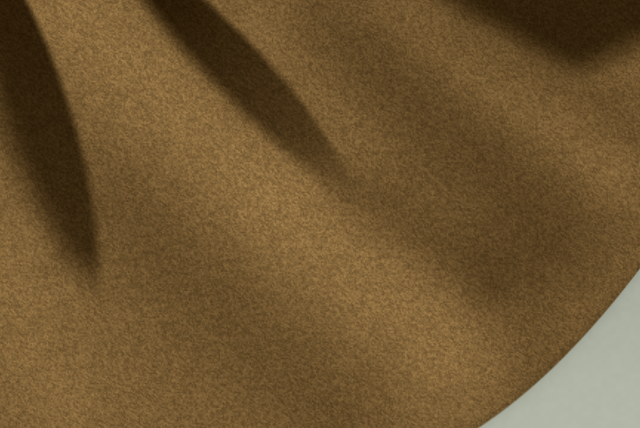
A Shadertoy shader for this texture:

```glsl
// Draped tan wool cloth with soft diagonal folds, its curved hem resting on pale paper.

const float BASE_TONE = 0.46;
const float CREST_LIGHT = 0.075;
const float FOLD_DARK = 0.17;
const float GRAIN_SCALE = 170.0;
const float GRAIN_DEPTH = 0.46;
const float HEM_SOFTNESS = 0.003;
const vec3 PAPER = vec3(0.68, 0.70, 0.64);

float hash(vec2 p) {
    vec3 q = fract(vec3(p.xyx) * 0.1031);
    q += dot(q, q.yzx + 33.33);
    return fract((q.x + q.y) * q.z);
}

float noise(vec2 p) {
    vec2 i = floor(p), f = fract(p);
    f = f * f * (3.0 - 2.0 * f);
    return mix(mix(hash(i), hash(i + vec2(1, 0)), f.x),
               mix(hash(i + vec2(0, 1)), hash(i + vec2(1, 1)), f.x), f.y);
}

// Gaussian glow around a segment, used for broad lights and shades.
float band(vec2 p, vec2 a, vec2 b, float width) {
    vec2 ab = b - a;
    float along = clamp(dot(p - a, ab) / dot(ab, ab), 0.0, 1.0);
    vec2 d = (p - a - ab * along) / width;
    return exp(-dot(d, d));
}

// One at x below the edge, zero above it.
float below(float edge, float softness, float x) {
    return 1.0 - smoothstep(edge - softness, edge + softness, x);
}

// Narrow pocket at the left, closing to a point.
float leftFold(vec2 p) {
    float sharpEdge = 0.06 + 0.50 * p.y - 0.36 * p.y * p.y;
    float d = p.y - 0.25;
    float softEdge = -0.02 + 0.33 * d + 0.42 * d * d;
    return smoothstep(softEdge - 0.05, softEdge + 0.07, p.x)
         * below(sharpEdge, 0.012 + 0.012 * p.y, p.x)
         * below(0.65, 0.09, p.y);
}

// Long pocket between the two large ridges.
float middleFold(vec2 p) {
    float sharpEdge = 0.478 + 1.13 * p.y - 0.76 * p.y * p.y;
    float softEdge = 0.322 + 0.72 * p.y + 0.62 * p.y * p.y;
    return smoothstep(softEdge - 0.025, softEdge + 0.05, p.x)
         * below(sharpEdge, 0.017, p.x)
         * below(0.42, 0.11, p.y);
}

// Shadowed hollow at the upper right.
float cornerShadow(vec2 p) {
    float leftSlope = 0.56 * (p.x - 1.045);
    float rightSlope = 0.17 - 0.46 * (p.x - 1.348);
    return below(leftSlope, 0.05, p.y) * below(rightSlope, 0.06, p.y);
}

float clothTone(vec2 p) {
    float tone = BASE_TONE;

    // Central ridge and the shade on its lower flank
    tone += CREST_LIGHT * band(p, vec2(0.17, 0.02), vec2(0.58, 0.42), 0.13);
    tone += CREST_LIGHT * band(p, vec2(0.72, 0.54), vec2(1.06, 0.82), 0.14);
    tone -= 0.06 * band(p, vec2(0.27, 0.48), vec2(0.78, 0.96), 0.13);
    tone += 0.05 * band(p, vec2(0.0, 0.62), vec2(0.14, 0.92), 0.14);

    // Right ridge, its shaded flank and the valley's tail
    tone += 0.03 * band(p, vec2(0.62, 0.06), vec2(0.86, 0.36), 0.07);
    tone -= 0.10 * band(p, vec2(0.84, 0.06), vec2(1.30, 0.54), 0.16);
    tone += 0.06 * band(p, vec2(0.86, 0.0), vec2(1.42, 0.40), 0.08);
    tone -= 0.07 * band(p, vec2(0.82, 0.43), vec2(1.13, 0.66), 0.07);
    tone -= 0.05 * band(p, vec2(1.18, 0.62), vec2(1.24, 0.84), 0.11);
    tone -= 0.05 * band(p, vec2(1.12, 0.06), vec2(1.50, 0.30), 0.09);

    // Deep pockets
    tone = mix(tone, FOLD_DARK + 0.10 * p.y, leftFold(p));
    float pocketTone = FOLD_DARK - 0.02 + 0.38 * p.y
                     + 0.25 * max(p.x - 0.36 - 0.9 * p.y, 0.0);
    tone = mix(tone, pocketTone, middleFold(p));
    return mix(tone, FOLD_DARK, 0.92 * cornerShadow(p));
}

// Short slanted fibres over finer specks.
float woolGrain(vec2 p) {
    vec2 slant = vec2(0.8 * p.x + 0.6 * p.y, 0.8 * p.y - 0.6 * p.x);
    float fibre = noise(slant * GRAIN_SCALE * vec2(0.85, 1.4));
    float speck = noise(p * GRAIN_SCALE * 1.7 + 17.0);
    float mottle = noise(p * GRAIN_SCALE * 0.22 + 5.0);
    return 0.45 * fibre + 0.47 * speck + 0.08 * mottle - 0.5;
}

void mainImage(out vec4 fragColor, in vec2 fragCoord) {
    // Height is one unit, y runs downward
    vec2 p = fragCoord / iResolution.y;
    p.y = 1.0 - p.y;

    float tone = clothTone(p) * (1.0 + GRAIN_DEPTH * woolGrain(p));
    vec3 cloth = vec3(tone, 0.83 * tone - 0.03, 0.57 * tone - 0.065);

    // Curved hem at the lower right, with a faint rim and contact shadow
    float d = p.x - 1.117;
    float bend = max(d, 0.0);
    float hem = (p.y - (1.0 - 0.65 * d - 0.887 * bend * bend)) / 1.4;
    cloth *= 1.0 - 0.14 * exp(-abs(hem) / 0.012);
    vec3 paper = PAPER * (0.97 + 0.05 * smoothstep(0.6, 1.0, p.y));
    paper *= 1.0 - 0.08 * exp(-max(hem, 0.0) / 0.015);
    paper += 0.012 * (noise(p * 90.0) - 0.5);

    vec3 colour = mix(cloth, paper, smoothstep(-HEM_SOFTNESS, HEM_SOFTNESS, hem));
    fragColor = vec4(clamp(colour, 0.0, 1.0), 1.0);
}
```
